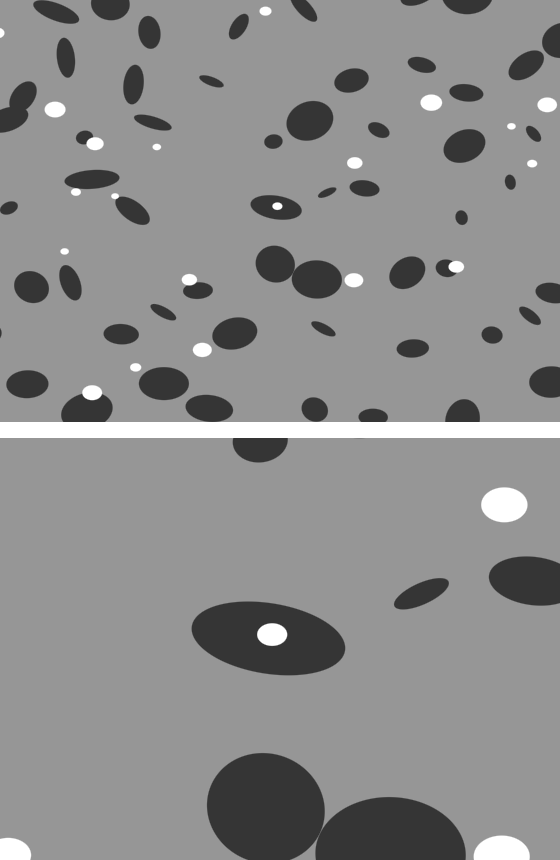
Top, the full canvas; bottom, a detail of the centre.
Reproduce this pattern procedurally as a WebGL 2 fragment shader.

```glsl
#version 300 es
precision highp float;
// Scattered dark ellipses and small white dots on a flat grey ground.

#define GROUND vec3(0.588)
#define DARK vec3(0.208)
#define WHITE vec3(1.0)
#define GRID ivec2(8, 7)              // one dark ellipse per cell
#define DOT_COUNT 20
#define MARGIN 0.03                   // overscan, so shapes are cut by the border
#define ELLIPSE_RADIUS vec2(0.016, 0.05)
#define ELLIPSE_RATIO vec2(0.3, 1.0)
#define DOT_RADIUS vec2(0.006, 0.0195)
#define EDGE_PIXELS 1.2
#define SEED 17.0

uniform vec2 u_resolution;
out vec4 fragColor;

const float PI = 3.14159;

// Three random values in 0..1 from a 2D key.
vec3 hash3(vec2 key) {
    vec3 p = fract(key.xyx * vec3(0.1031, 0.1030, 0.0973));
    p += dot(p, p.yxz + 33.33);
    return fract((p.xxy + p.yzz) * p.zyx);
}

float pick(vec2 range, float t) {
    return mix(range.x, range.y, t);
}

// Antialiased coverage of an ellipse with the given semi-axes.
float ellipse(vec2 p, vec2 radii, float angle) {
    float c = cos(angle), s = sin(angle);
    vec2 q = vec2(c * p.x + s * p.y, c * p.y - s * p.x);
    float field = length(q / radii) - 1.0;
    float slope = max(length(vec2(dFdx(field), dFdy(field))), 1e-5);
    return clamp(0.5 - field / (slope * EDGE_PIXELS), 0.0, 1.0);
}

// Map 0..1 onto the canvas plus its margin.
vec2 spread(vec2 t) {
    return mix(vec2(-MARGIN), vec2(1.0 + MARGIN), t);
}

void main() {
    // Unit-square space: round shapes stretch with the canvas.
    vec2 uv = gl_FragCoord.xy / u_resolution;
    vec3 color = GROUND;

    // Dark ellipses, jittered over a coarse grid.
    for (int y = 0; y < GRID.y; y++) {
        for (int x = 0; x < GRID.x; x++) {
            vec2 cell = vec2(x, y);
            vec3 place = hash3(cell + SEED);
            vec3 shape = hash3(cell + SEED + 71.0);
            vec2 center = spread((cell + place.xy) / vec2(GRID));
            float major = pick(ELLIPSE_RADIUS, shape.x);
            float minor = major * pick(ELLIPSE_RATIO, shape.y);
            float cover = ellipse(uv - center, vec2(major, minor), PI * shape.z);
            color = mix(color, DARK, cover);
        }
    }

    // White dots, placed freely on top.
    for (int i = 0; i < DOT_COUNT; i++) {
        vec3 dotRandom = hash3(vec2(float(i) + 0.5, SEED + 143.0));
        float radius = pick(DOT_RADIUS, dotRandom.z);
        float cover = ellipse(uv - spread(dotRandom.xy), vec2(radius), 0.0);
        color = mix(color, WHITE, cover);
    }

    fragColor = vec4(color, 1.0);
}
```
